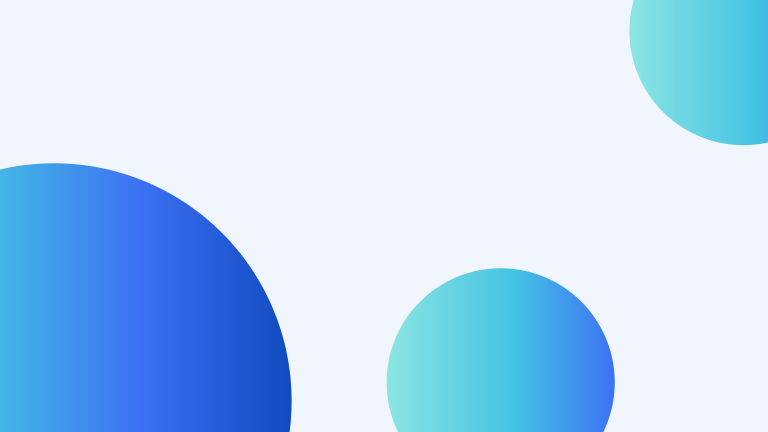
Give the GLSL for this background, as a Shadertoy shader.

```glsl
// Three gradient discs, aqua through blue to navy, cropped by a pale backdrop.

// Horizontal ramp: aqua at 0, cyan and blue at the given stops, navy at 1.
vec3 oceanRamp(float u, float cyanStop, float blueStop) {
    vec3 aqua = vec3(0.549, 0.898, 0.890);
    vec3 cyan = vec3(0.267, 0.765, 0.890);
    vec3 blue = vec3(0.235, 0.443, 0.953);
    vec3 navy = vec3(0.063, 0.294, 0.753);
    vec3 color = mix(aqua, cyan, clamp(u / cyanStop, 0.0, 1.0));
    color = mix(color, blue, clamp((u - cyanStop) / (blueStop - cyanStop), 0.0, 1.0));
    return mix(color, navy, clamp((u - blueStop) / max(1.0 - blueStop, 0.001), 0.0, 1.0));
}

// Paint one smooth-edged disc over the colour beneath it.
vec3 paintDisc(vec3 under, vec2 p, vec2 center, float radius, vec2 stops) {
    vec2 offset = p - center;
    float pixel = 1.0 / iResolution.y;
    float coverage = clamp(0.5 - (length(offset) - radius) / pixel, 0.0, 1.0);
    float across = 0.5 + 0.5 * offset.x / radius;
    return mix(under, oceanRamp(across, stops.x, stops.y), coverage);
}

void mainImage(out vec4 fragColor, in vec2 fragCoord) {
    // Height-based units, with x scaled to span 16:9.
    vec2 p = fragCoord / iResolution.y;
    vec3 color = vec3(0.942, 0.961, 0.996);

    // Large lower-left disc, then the two smaller ones.
    color = paintDisc(color, p, vec2(0.125, 0.072), 0.550, vec2(0.33, 0.68));
    color = paintDisc(color, p, vec2(1.159, 0.115), 0.264, vec2(0.56, 1.0));
    color = paintDisc(color, p, vec2(1.721, 0.928), 0.264, vec2(0.56, 1.0));

    fragColor = vec4(color, 1.0);
}
```
